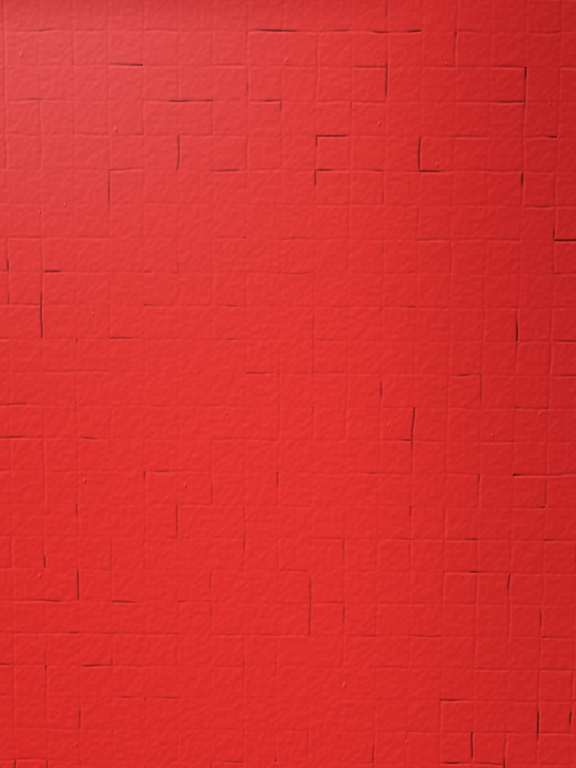
Give the GLSL for this texture, as a Shadertoy shader.

```glsl
// Red painted wall of small square tiles with shallow worn grooves and grainy paint.

// Paint colours
const vec3 PAINT  = vec3(0.83, 0.155, 0.145);
const vec3 BRIGHT = vec3(0.89, 0.195, 0.18);
const vec3 HAZE   = vec3(0.89, 0.36, 0.36);
const vec3 SHADE  = vec3(0.70, 0.12, 0.125);
const vec3 SHEEN  = vec3(0.32, 0.36, 0.35);

// Grid: columns narrow and rows shorten slightly toward the bottom
const float COLUMN_ORIGIN = 0.309;
const float PITCH_TOP     = 0.0606;
const float PITCH_BOTTOM  = 0.0566;
const vec3  ROW_CURVE     = vec3(-0.85, 21.8, 1.33);
const vec2  ROW_TILT      = vec2(0.06, 0.12);

// Relief
const float GROOVE_WIDTH = 0.085;   // half width, in tiles
const float GROOVE_DEPTH = 0.42;
const float CRACK_WIDTH  = 0.028;   // half width, in tiles
const float CRACK_DARK   = 0.42;
const float WOBBLE       = 0.07;
const float GRAIN_FREQ   = 150.0;
const float GRAIN_DEPTH  = 0.17;
const float BUMP_FREQ    = 11.0;
const float BUMP_CHANCE  = 0.16;
const float LIGHT_STEP   = 0.0026;
const vec2  TO_LIGHT     = vec2(-0.55, 0.835);

float hash(vec2 p) {
    vec3 q = fract(p.xyx * 0.1031);
    q += dot(q, q.yzx + 33.33);
    return fract((q.x + q.y) * q.z);
}

float noise(vec2 p) {
    vec2 i = floor(p), f = fract(p);
    f = f * f * (3.0 - 2.0 * f);
    return mix(mix(hash(i), hash(i + vec2(1, 0)), f.x),
               mix(hash(i + vec2(0, 1)), hash(i + vec2(1, 1)), f.x), f.y);
}

// Tile coordinates; whole numbers lie on the grooves
vec2 tileGrid(vec2 uv) {
    float t = 1.0 - uv.y;
    float column = (uv.x - COLUMN_ORIGIN) / mix(PITCH_TOP, PITCH_BOTTOM, t);
    float row = ROW_CURVE.x + t * (ROW_CURVE.y + ROW_CURVE.z * t)
              - uv.x * (ROW_TILT.x + ROW_TILT.y * t);
    return vec2(column, row);
}

// One family of parallel grooves: x = depth, y = crack shadow
vec2 grooves(float across, float along, float seed) {
    across += WOBBLE * (noise(vec2(along * 1.7, round(across) * 5.3 + seed)) - 0.5);
    float id = round(across);
    float d = abs(across - id);
    float edge = hash(vec2(id + seed, floor(along) + 71.0));
    float wear = noise(vec2(along * 1.9 + seed, id * 7.7 + 40.0));
    float depth = mix(0.22, 1.0, edge * edge) * mix(0.45, 1.0, wear);
    float soft = 12.0 / iResolution.x;
    float crack = smoothstep(0.58, 0.85, wear) * smoothstep(0.35, 0.95, edge);
    return vec2(depth * (1.0 - smoothstep(0.0, GROOVE_WIDTH, d)),
                crack * (1.0 - smoothstep(CRACK_WIDTH - soft, CRACK_WIDTH + soft, d)));
}

// Paint layer is thickest in the lower middle, where the grooves fade
float grooveStrength(vec2 uv) {
    float side = smoothstep(0.12, 0.5, abs(uv.x - 0.4));
    float top = smoothstep(0.6, 1.0, uv.y);
    return 0.42 + 0.58 * max(side, top);
}

vec2 wallGrooves(vec2 uv) {
    vec2 g = tileGrid(uv);
    vec2 a = grooves(g.x, g.y, 13.0), b = grooves(g.y, g.x, 57.0);
    return max(a, b) * grooveStrength(uv);
}

// Sparse lumps of dried paint
float bumps(vec2 p) {
    vec2 id = floor(p * BUMP_FREQ);
    vec2 centre = 0.2 + 0.6 * vec2(hash(id + 3.1), hash(id + 17.7));
    vec2 d = (fract(p * BUMP_FREQ) - centre) * vec2(1.25, 0.8);
    float radius = mix(0.035, 0.065, hash(id + 29.0));
    return step(hash(id + 51.0), BUMP_CHANCE) * (1.0 - smoothstep(0.0, radius, length(d)));
}

float wallHeight(vec2 p, float aspect) {
    float grain = noise(p * GRAIN_FREQ) + 0.8 * noise(p * GRAIN_FREQ * 0.53 + 9.0);
    return GRAIN_DEPTH * grain + 0.35 * bumps(p)
         - GROOVE_DEPTH * wallGrooves(p * vec2(1.0, aspect)).x;
}

// Broad lighting across the wall
vec3 wallColour(vec2 uv) {
    vec2 c = (uv - vec2(0.42, 0.42)) / vec2(0.5, 0.48);
    vec3 col = mix(PAINT, BRIGHT, exp(-dot(c, c)));
    vec2 h = (uv - vec2(0.08, 1.0)) / vec2(0.55, 0.38);
    col = mix(col, HAZE, 0.75 * exp(-dot(h, h)));
    float right = smoothstep(0.55, 1.05, uv.x) * mix(0.35, 0.8, uv.y);
    return mix(col, SHADE, max(right, 0.4 * smoothstep(0.95, 1.02, uv.y)));
}

void mainImage(out vec4 fragColor, in vec2 fragCoord) {
    vec2 uv = fragCoord / iResolution.xy;
    vec2 p = fragCoord / iResolution.x;
    float aspect = iResolution.x / iResolution.y;

    // Slopes facing the light brighten, the others darken
    float slope = wallHeight(p, aspect) - wallHeight(p + TO_LIGHT * LIGHT_STEP, aspect);
    vec3 col = wallColour(uv);
    col *= 1.0 + 0.75 * min(slope, 0.0);
    col += SHEEN * max(slope, 0.0);
    col *= 1.0 - CRACK_DARK * wallGrooves(uv).y;
    fragColor = vec4(clamp(col, 0.0, 1.0), 1.0);
}
```
